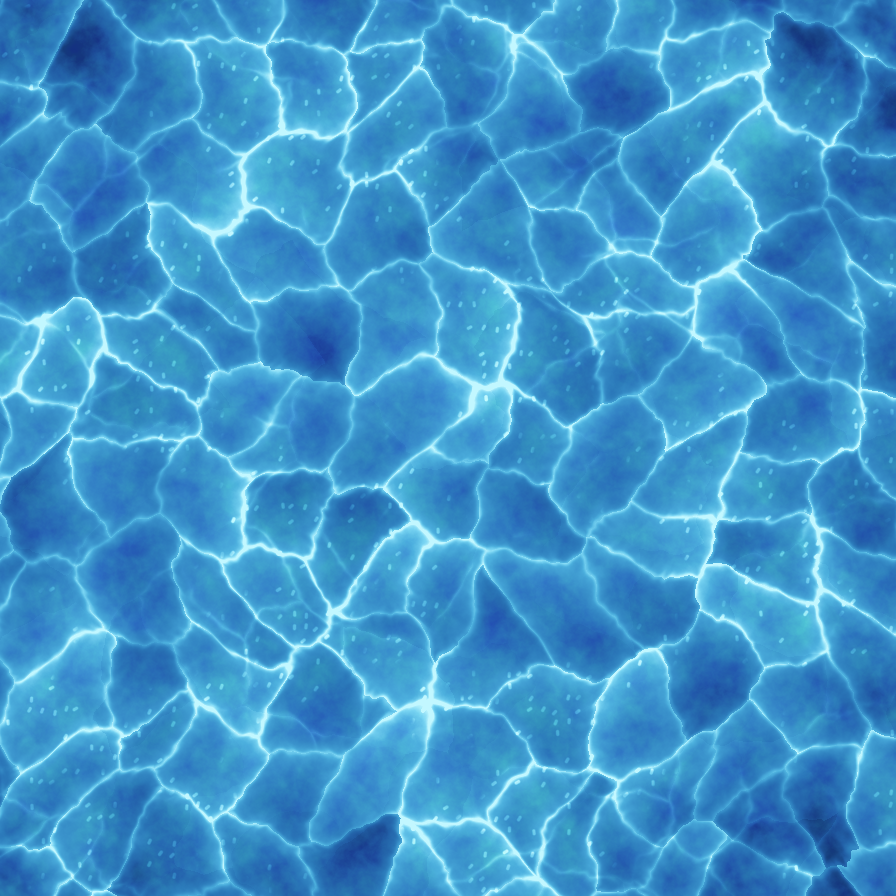
A Shadertoy shader for this texture:

```glsl
// Sunlit pool water: a ragged web of bright caustic lines over mottled blue cells.
#define CELLS 10.5        // cells across the canvas height
#define JITTER 0.88       // irregularity of the cells
#define LINE_WIDTH 0.032  // core of a caustic line, in cells
#define BASE_TONE 0.37    // brightness of the cell interiors
#define GLOW 0.25         // halo beside the lines
#define LINE_GAIN 0.25    // strength of the line cores
#define FLARE 0.17        // light pooled where lines meet
#define MOTTLE 0.12       // cloudy variation
#define VIGNETTE 0.27     // darkening of the corners
#define SPECKS 0.24       // small glints inside the cells

// Water colours from deep shade to brightest light.
const vec3 WATER[7] = vec3[7](
    vec3(0.08, 0.24, 0.48), vec3(0.13, 0.37, 0.65), vec3(0.17, 0.48, 0.73),
    vec3(0.23, 0.58, 0.80), vec3(0.30, 0.69, 0.87), vec3(0.47, 0.83, 0.95),
    vec3(0.76, 0.97, 1.00));

vec2 hash2(vec2 p) {
    vec3 q = fract(p.xyx * vec3(0.1031, 0.1030, 0.0973));
    q += dot(q, q.yzx + 33.33);
    return fract((q.xx + q.yz) * q.zy);
}

// Layered sines, each octave turned and bent by the one before; about -1 to 1.
float clouds(vec2 p) {
    float sum = 0.0, amp = 0.55;
    vec2 bend = vec2(0.0);
    for (int i = 0; i < 6; i++) {
        vec2 s = sin(p + bend);
        sum += amp * s.x * s.y;
        bend = 1.3 * s.yx;
        p = mat2(1.44, 1.14, -1.14, 1.44) * p + 2.7;
        amp *= 0.68;
    }
    return sum;
}

// Bends the straight cell walls into wavy, slightly torn ones.
vec2 warp(vec2 p) {
    p += 0.20 * sin(p.yx * 1.7 + vec2(0.4, 2.1));
    p += 0.07 * sin(p.yx * 4.9 + vec2(3.0, 0.7));
    p += 0.022 * sin(p.yx * 13.0 + 2.0 * sin(p * 5.0));
    return p + 0.009 * sin(p.yx * 31.0 + 2.0 * sin(p * 17.0));
}

vec2 seedPoint(vec2 cell) {
    return cell + 0.5 + JITTER * (hash2(cell) - 0.5);
}

// Distances to the nearest two walls in xy; own cell and offset are returned too.
vec2 walls(vec2 p, out vec2 owner, out vec2 offset) {
    vec2 base = floor(p);
    float nearest = 9.0;
    for (int j = -1; j <= 1; j++)
    for (int i = -1; i <= 1; i++) {
        vec2 cell = base + vec2(i, j);
        vec2 r = seedPoint(cell) - p;
        if (dot(r, r) < nearest) {
            nearest = dot(r, r);
            owner = cell;
            offset = r;
        }
    }
    vec2 d = vec2(9.0);
    for (int j = -2; j <= 2; j++)
    for (int i = -2; i <= 2; i++) {
        if (i == 0 && j == 0) continue;
        vec2 r = seedPoint(owner + vec2(i, j)) - p;
        float wall = dot(0.5 * (r + offset), normalize(r - offset));
        d.y = min(d.y, max(d.x, wall));
        d.x = min(d.x, wall);
    }
    return d;
}

// Sparse short strokes, clustered by a mask.
float glints(vec2 uv, float pixel) {
    vec2 p = uv * 75.0, cell = floor(p);
    vec2 rnd = hash2(cell + 71.0);
    vec2 r = p - cell - 0.3 - 0.4 * rnd;
    float angle = 0.5 + 1.2 * rnd.x;
    vec2 dir = vec2(cos(angle), sin(angle));
    r -= dir * clamp(dot(r, dir), -0.12, 0.12);
    float present = step(0.78, hash2(cell + 19.0).x);
    return present * (1.0 - smoothstep(0.06, 0.13 + 75.0 * pixel, length(r)));
}

void mainImage(out vec4 fragColor, in vec2 fragCoord) {
    vec2 uv = fragCoord / iResolution.y;
    vec2 q = fragCoord / iResolution.xy - 0.5;
    float broad = clouds(uv * 13.0);
    float fine = clouds(uv * 62.0 + 5.0);

    // Main web: shaded facets, uneven halos, crisp cores and pooled light
    vec2 owner, offset;
    vec2 d = walls(warp(uv * CELLS), owner, offset);
    vec2 rnd = hash2(owner + 43.0);
    vec2 tilt = vec2(cos(6.283 * rnd.x), sin(6.283 * rnd.x));
    float light = clamp(0.75 + 0.5 * broad, 0.35, 1.1);
    float tone = BASE_TONE + 0.20 * (rnd.y - 0.5) + 0.20 * dot(offset, tilt);
    tone += GLOW * exp(-d.x / (0.05 + 0.11 * rnd.x));
    tone += LINE_GAIN * light * exp(-pow(d.x / LINE_WIDTH, 2.0));
    tone += FLARE * light * exp(-d.y / 0.10);

    // Faint second web seen through the first
    vec2 owner2, offset2;
    vec2 d2 = walls(warp(uv.yx * CELLS * 0.93 + 37.0), owner2, offset2);
    float veil = smoothstep(-0.1, 0.6, clouds(uv * 9.0 + 11.0));
    tone += veil * (0.13 * exp(-pow(d2.x / 0.03, 2.0)) + 0.10 * exp(-d2.x / 0.09));
    tone += 0.07 * (hash2(owner2 + 5.0).x - 0.5);

    // Mottling, glints and dark corners
    tone += MOTTLE * broad + 0.055 * fine;
    tone += SPECKS * glints(uv, 1.0 / iResolution.y) * smoothstep(-0.1, 0.3, broad);
    float rim = 2.0 * dot(q, q);
    tone += 0.03 - VIGNETTE * rim * rim * (1.0 - 0.7 * broad);

    // Tone to water colour, with teal drifting through the calm areas
    float level = 6.0 * clamp(tone, 0.0, 1.0);
    vec3 color = WATER[0];
    for (int i = 1; i < 7; i++)
        color = mix(color, WATER[i], clamp(level - float(i - 1), 0.0, 1.0));
    float calm = smoothstep(0.05, 0.25, d.x);
    color += vec3(0.0, 0.035, -0.02) * calm * (fine + broad);
    fragColor = vec4(color, 1.0);
}
```
